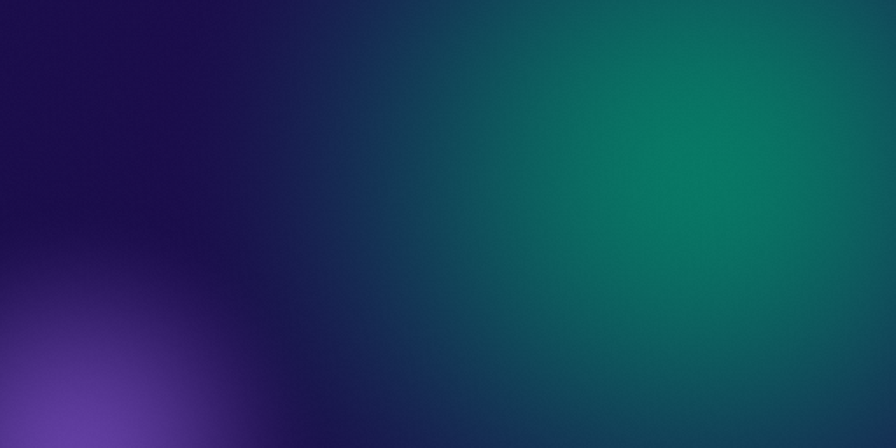
Write a WebGL 1 fragment shader that draws this background.

```glsl
precision highp float;
// Soft aurora backdrop: a deep indigo field with a wide teal glow on the right
// and a smaller violet glow rising from the lower left corner.
// Each glow is a smooth radial falloff mixed over the base, with faint grain.

uniform vec2 u_resolution;

float hash(vec2 p) {
  return fract(sin(dot(p, vec2(127.1, 311.7))) * 43758.5453);
}

// 1 at the centre, easing down to 0 at the radius
float glow(vec2 p, vec2 center, float radius) {
  return 1.0 - smoothstep(0.0, radius, length(p - center));
}

void main() {
  // Canvas heights, origin at the lower left
  vec2 p = gl_FragCoord.xy / u_resolution.y;

  vec3 indigo = vec3(0.105, 0.053, 0.295);
  vec3 teal = vec3(0.030, 0.470, 0.395);
  vec3 violet = vec3(0.385, 0.245, 0.635);

  // Glows over the base
  vec3 color = mix(indigo, teal, glow(p, vec2(1.563, 0.635), 1.225));
  color = mix(color, violet, glow(p, vec2(0.17, -0.03), 0.58));

  // Faint grain, which also hides banding
  color += (hash(floor(p * 256.0)) - 0.5) * 0.01;

  gl_FragColor = vec4(color, 1.0);
}
```
